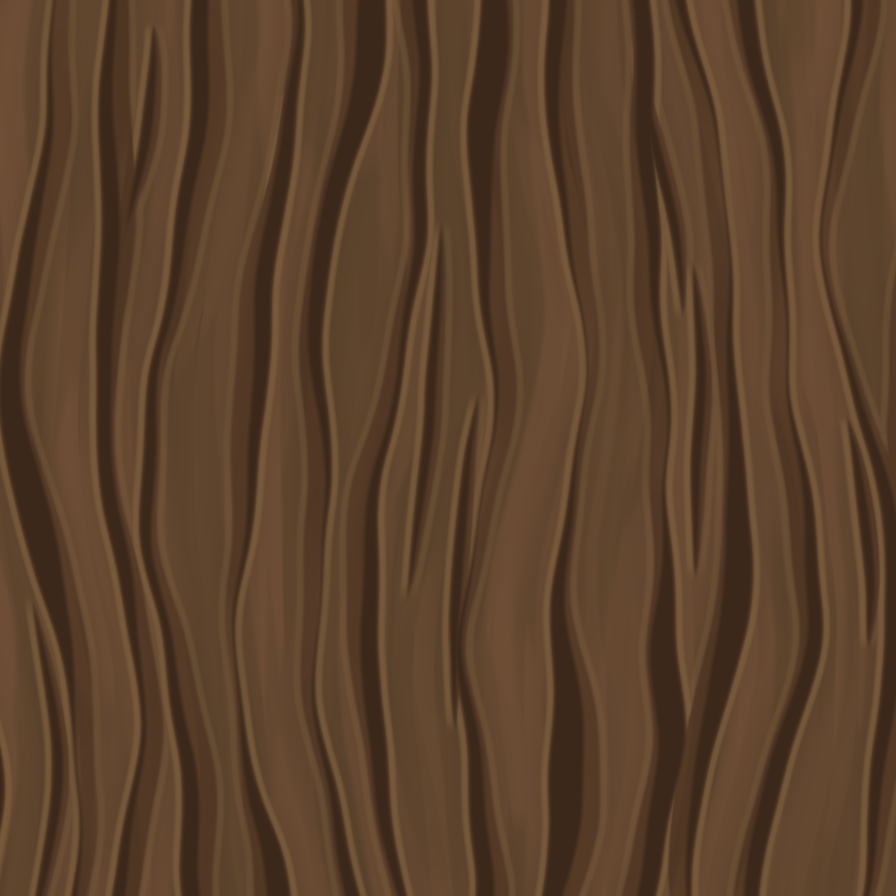
Reproduce this texture procedurally as a three.js fragment shader.

```glsl
// Painted tree bark: wavy vertical ridges with dark grooves and pale worn rims.
varying vec2 vUv;

const float GROOVES = 12.0;
const vec3 OLIVE_BROWN = vec3(0.375, 0.272, 0.178);
const vec3 RED_BROWN = vec3(0.432, 0.304, 0.208);
const vec3 RIM_TAN = vec3(0.485, 0.370, 0.240);
const vec3 WALL_BROWN = vec3(0.325, 0.222, 0.145);
const vec3 CORE_DARK = vec3(0.225, 0.152, 0.098);

float hash(float n) {
  return fract(sin(n * 91.345) * 4375.85);
}

vec2 hash2(vec2 c) {
  return fract(sin(vec2(dot(c, vec2(12.7, 31.1)), dot(c, vec2(26.9, 18.3)))) * 4375.85);
}

// Sine with straighter flanks and tighter bends.
float foldWave(float t) {
  return asin(0.96 * sin(t)) * 0.7;
}

// Sway shared by neighbouring ridges.
float sway(float x, float y) {
  return 0.022 * sin(y * 5.2 + x * 6.0 + 0.8) + 0.010 * foldWave(y * 11.0 - x * 9.0);
}

// Wandering of a single groove.
float meander(float y, float seed) {
  return 0.017 * foldWave(y * 6.3 + seed) + 0.008 * foldWave(y * 13.0 + seed * 2.3)
       + 0.002 * sin(y * 33.0 + seed * 4.1);
}

// Soft cellular noise: tone of the nearest stretched cells.
float cellTone(vec2 p) {
  vec2 cell = floor(p);
  float total = 0.0;
  float weights = 0.0;
  for (int j = -1; j <= 1; j++) {
    for (int i = -1; i <= 1; i++) {
      vec2 id = cell + vec2(float(i), float(j));
      vec2 h = hash2(id);
      vec2 d = id + h - p;
      float w = exp(-16.0 * dot(d, d));
      total += w * fract(h.x * 7.3 + h.y * 3.1);
      weights += w;
    }
  }
  return total / max(weights, 1e-6);
}

// Groove profile across x: rim, sloping wall, dark core, soft outer shade.
vec4 groove(float d, float width, float slope, float side) {
  float presence = smoothstep(-0.002, 0.003, width);
  float w = max(width, 0.0);
  float wallDist = abs(d - side * slope * 0.5) - w - slope * 0.5;
  float wall = 1.0 - smoothstep(-0.002, 0.002, wallDist);
  float core = 1.0 - smoothstep(-0.004, 0.003, abs(d) - w);
  float rim = 1.0 - smoothstep(0.001, 0.006, abs(wallDist - 0.005));
  rim *= 0.75 - 0.25 * side * sign(d);
  float shade = exp(-max(wallDist, 0.0) * 45.0);
  return vec4(rim * mix(0.35, 1.0, presence), vec3(wall, core, shade) * presence);
}

// Long grooves that swell into wedges, pinch shut and run together.
vec4 longGroove(vec2 p, float id) {
  float seed = hash(id + 3.0) * 6.283;
  float x = (id + 0.5 + 0.5 * (hash(id + 17.0) - 0.5)) / GROOVES;
  float center = x + sway(x, p.y) + meander(p.y, seed);
  float swell = (p.y - hash(id + 29.0)) / 0.13;
  float width = 0.0055 + 0.0045 * sin(p.y * 7.0 + seed * 3.0)
              + 0.012 * hash(id + 41.0) * exp(-swell * swell);
  float slope = 0.011 + 0.008 * sin(p.y * 9.0 + seed * 5.0);
  float side = hash(id + 53.0) < 0.5 ? -1.0 : 1.0;
  return groove(p.x - center, width, slope, side);
}

// Short tapered slits lying on the ridges.
vec4 slit(vec2 p, float id) {
  vec2 at = vec2((id + hash(id + 61.0)) / 8.0, hash(id + 73.0));
  float reach = (p.y - at.y) / mix(0.10, 0.22, hash(id + 83.0));
  float taper = 1.0 - reach * reach;
  float lean = 0.10 * (hash(id + 97.0) - 0.5) * (p.y - at.y);
  float center = at.x + sway(at.x, p.y) + lean + 0.006 * foldWave(p.y * 14.0 + id);
  return groove(p.x - center, 0.006 * taper, 0.006 * max(taper, 0.0), 1.0)
       * smoothstep(0.0, 0.25, taper);
}

void main() {
  vec2 p = vUv;
  vec4 relief = vec4(0.0);
  for (int i = -1; i <= 12; i++) {
    relief = max(relief, longGroove(p, float(i)));
  }
  for (int i = 0; i < 8; i++) {
    relief = max(relief, slit(p, float(i)));
  }

  // Brushed wood: broad patches and fine streaks that follow the sway.
  float flow = p.x - sway(p.x, p.y) - 0.006 * foldWave(p.y * 12.0);
  float patches = cellTone(vec2(flow * 24.0, p.y * 2.6));
  float streaks = cellTone(vec2(flow * 62.0 + 9.0, p.y * 3.5 + 4.0));
  float tone = smoothstep(0.15, 0.85, mix(patches, streaks, 0.35));
  vec3 color = mix(OLIVE_BROWN, RED_BROWN, tone);
  color *= 1.0 - 0.10 * relief.w + 0.04 * (streaks - 0.5);

  // Worn rims, then walls and cores cut into them.
  color = mix(color, RIM_TAN, relief.x * 0.75);
  color = mix(color, WALL_BROWN * (0.94 + 0.12 * streaks), relief.y);
  color = mix(color, CORE_DARK, relief.z * 0.92);
  gl_FragColor = vec4(color, 1.0);
}
```
